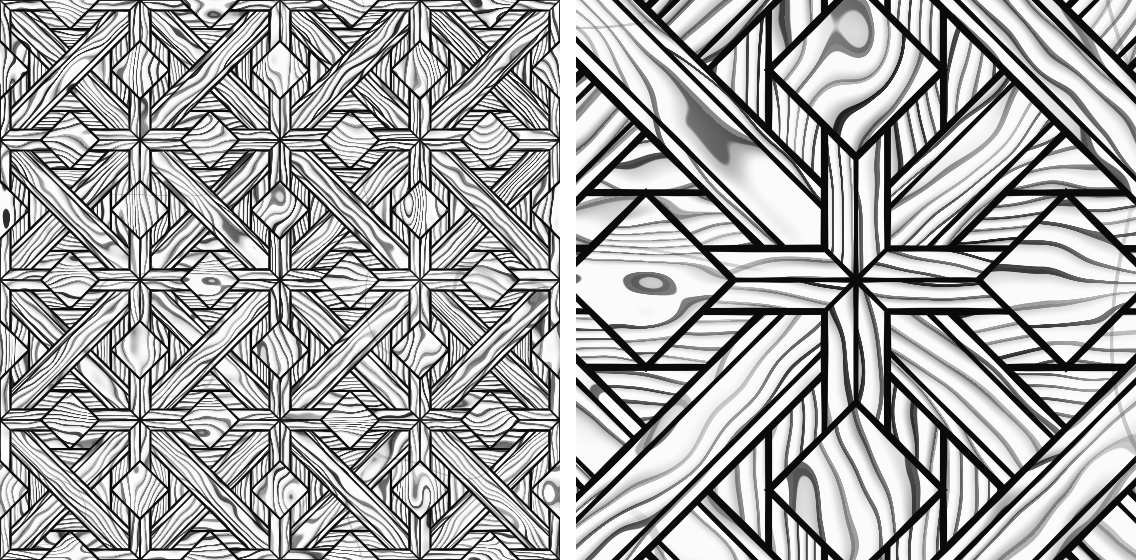
Left: the whole. Right: its middle third, enlarged.
Reproduce this pattern procedurally as a Shadertoy shader.

```glsl
// Inked wooden parquet: woven diagonal bars, mitred strips and diamond inlays.
const float REPEATS = 4.0;   // cells across and down
const float TIP = 0.208;     // half diagonal of a diamond
const float STRIP = 0.075;   // half width of the strips on the cell edges
const float BAR = 0.104;     // half width of a diagonal bar
const float CORE = 0.066;    // half width of its middle plank
const float INK = 0.04;
const float PAPER = 0.985;

float hash(vec2 p) {
    vec3 q = fract(p.xyx * 0.1031);
    q += dot(q, q.yzx + 33.33);
    return fract((q.x + q.y) * q.z);
}

// Value noise that wraps after a whole number of lattice steps.
float noise(vec2 p, float period) {
    vec2 i = floor(p), f = p - i;
    vec2 a = mod(i, period), b = mod(i + 1.0, period);
    f = f * f * (3.0 - 2.0 * f);
    return mix(mix(hash(a), hash(vec2(b.x, a.y)), f.x),
               mix(hash(vec2(a.x, b.y)), hash(b), f.x), f.y);
}

float stroke(float dist, float halfWidth, float px) {
    return 1.0 - smoothstep(halfWidth - 0.6 * px, halfWidth + 0.6 * px, dist);
}

// Brightness of a plank; q.x runs along the wood, q.y across it.
float wood(vec2 q, vec2 id, float density, float warp, float px) {
    float seed = hash(id + 7.0);
    vec2 offset = 50.0 * vec2(seed, hash(id + 31.0));
    float bend = noise(q * vec2(3.0, 8.0) + offset, 97.0);
    float ripple = noise(q * vec2(9.0, 14.0) + offset.yx, 97.0);
    float rings = q.y * density * mix(0.75, 1.25, seed) + warp * bend + 0.6 * ripple + offset.x;
    float k = fract(rings);
    float strength = mix(0.35, 1.0, hash(vec2(floor(rings + 0.5), offset.y)));
    float aa = px * density * 0.7;
    float line = 1.0 - smoothstep(0.09, 0.09 + aa, min(k, 1.0 - k));
    float shade = 0.5 * smoothstep(0.45, 1.0, k) * noise(q * vec2(5.0, 9.0) + offset + 13.0, 97.0);
    return PAPER * (1.0 - 0.82 * strength * line) * (1.0 - shade);
}

// A bar is a middle plank between two narrow ones.
float barWood(vec2 q, vec2 id, float px) {
    float side = step(CORE, abs(q.y)) * sign(q.y);
    return wood(q, id + vec2(0.0, 5.0 * side), 25.0, 3.0, px);
}

void mainImage(out vec4 fragColor, in vec2 fragCoord) {
    vec2 p = fragCoord / iResolution.xy * REPEATS;
    float px = REPEATS / iResolution.y;
    vec2 cell = floor(p), f = p - cell - 0.5;

    // Nearest cell edge: e.x runs along it, e.y away from it.
    bool upright = abs(f.x) > abs(f.y);
    vec2 nearest = floor(p + 0.5);
    vec2 edge = upright ? vec2(nearest.x, cell.y) : vec2(cell.x, nearest.y);
    vec2 e = upright ? vec2(f.y, p.x - nearest.x) : vec2(f.x, p.y - nearest.y);
    vec2 edgeId = mod(edge, REPEATS) + (upright ? 40.0 : 60.0);
    float d = abs(e.y);
    float diamond = (abs(e.x) + d - TIP) * 0.7071;

    // Diagonal bars; the one on top alternates from row to row.
    vec2 diagonal = vec2(f.x - f.y, f.x + f.y) * 0.7071;
    vec2 over = mod(cell.y, 2.0) < 0.5 ? diagonal : diagonal.yx;
    vec2 under = over.yx;

    float seam = abs(diamond), thinSeam = 1.0, tone;
    if (diamond < 0.0) {
        tone = wood(e, edgeId, 17.0, 5.0, px);
    } else {
        seam = min(seam, abs(d - STRIP));
        if (d < STRIP) {
            // Strip halves, mitred where they meet at the star.
            thinSeam = min(d, abs(0.5 - abs(e.x) - d) * 0.7071);
            tone = wood(e, edgeId + 10.0 * sign(e), 23.0, 2.5, px);
        } else {
            seam = min(seam, abs(abs(over.y) - BAR));
            if (abs(over.y) < BAR) {
                thinSeam = abs(abs(over.y) - CORE);
                tone = barWood(over, cell + 80.0, px);
            } else {
                seam = min(seam, abs(abs(under.y) - BAR));
                if (abs(under.y) < BAR) {
                    thinSeam = abs(abs(under.y) - CORE);
                    tone = barWood(under, cell + 110.0, px);
                } else {
                    // Triangular fields, split level with the diamond tips.
                    seam = min(seam, abs(d - TIP));
                    float field = sign(e.y) * (d > TIP ? 17.0 : 23.0);
                    tone = wood(e, edgeId + vec2(field, 90.0), 29.0, 3.0, px);
                }
            }
        }
    }

    // Faint wandering scratches and worn patches.
    float scratch = abs(noise(p * 2.0 + 0.3, 2.0 * REPEATS) - 0.5);
    float worn = smoothstep(0.55, 0.85, noise(p * 3.0, 3.0 * REPEATS));
    tone *= 1.0 - 0.3 * worn * stroke(scratch, 0.008, px);
    tone = mix(tone, PAPER, 0.35 * worn);

    // Ink lines with a slightly uneven pen width.
    float pen = mix(0.0068, 0.0096, noise(p * 12.0, 12.0 * REPEATS));
    float ink = max(stroke(seam, pen, px), stroke(thinSeam, 0.7 * pen, px));
    fragColor = vec4(vec3(mix(tone, INK, ink)), 1.0);
}
```
